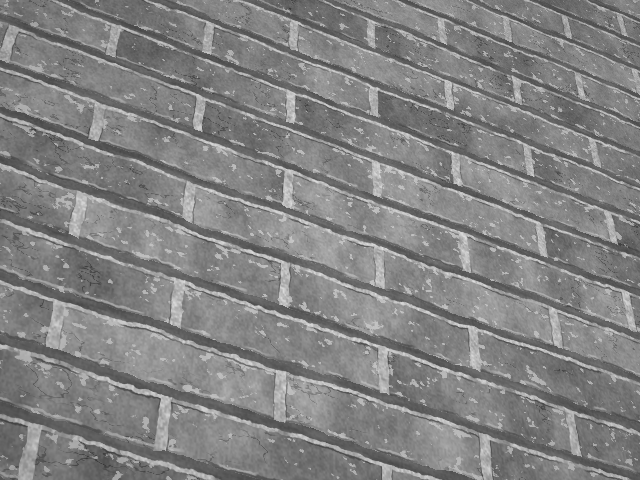
Write a Shadertoy shader that draws this texture.

```glsl
// Grey brick wall in running bond, seen obliquely so the courses slope and shrink.
// A projective map is inverted to get wall coordinates (brick lengths, courses);
// joints, kiln marks, cracks and pale chips are then built from value noise.

// Projection, in canvas heights: wall axes, wall origin and perspective terms
const vec2 ALONG = vec2(0.3843, 0.1438);
const vec2 DOWN = vec2(-0.0236, 0.0736);
const vec2 CENTRE = vec2(0.7847, 0.3733);
const vec2 VANISH = vec2(0.036, -0.034);

// Joint sizes: fractions of a course (bed) and of a brick length (perpend)
const float BED_SHADOW = 0.15;
const float BED_RIM = 0.065;
const float BED_OFFSET = 0.60;
const float PERPEND_HALF = 0.025;
const float BRICK_ASPECT = 4.2;

// Grey levels
const float BRICK = 0.505;
const float BRICK_SPREAD = 0.10;
const float SHADOW = 0.37;
const float MORTAR = 0.70;
const float RIM = 0.76;
const float CHIP = 0.78;
const float CRACK = 0.22;

float hash(vec2 p) {
    vec3 q = fract(p.xyx * 0.1031);
    q += dot(q, q.yzx + 33.33);
    return fract((q.x + q.y) * q.z);
}

float noise(vec2 p) {
    vec2 i = floor(p), f = fract(p);
    f = f * f * (3.0 - 2.0 * f);
    return mix(mix(hash(i), hash(i + vec2(1, 0)), f.x),
               mix(hash(i + vec2(0, 1)), hash(i + vec2(1, 1)), f.x), f.y);
}

float fbm(vec2 p) {
    float sum = 0.0, amp = 0.533;
    for (int i = 0; i < 4; i++) {
        sum += amp * noise(p);
        p = mat2(1.6, 1.2, -1.2, 1.6) * p + 17.3;
        amp *= 0.5;
    }
    return sum;
}

// Solves the projection for the wall position under a canvas point
vec2 wallPosition(vec2 p) {
    return inverse(mat2(ALONG - p * VANISH.x, DOWN - p * VANISH.y)) * (p - CENTRE);
}

// Smooth bump that is 1 between lo and hi
float band(float lo, float hi, float x, float soft) {
    return smoothstep(lo - soft, lo + soft, x) * (1.0 - smoothstep(hi - soft, hi + soft, x));
}

void mainImage(out vec4 fragColor, in vec2 fragCoord) {
    vec2 p = fragCoord / iResolution.y;
    p.y = 1.0 - p.y;
    vec2 wall = wallPosition(p);
    vec2 soft = max(fwidth(wall) * 0.6, vec2(0.002, 0.012));
    vec2 q = wall * vec2(BRICK_ASPECT, 1.0) + 40.0;

    // Ragged edges, then the cell of the running bond
    float rough = fbm(q * 7.0);
    float v = wall.y + BED_OFFSET + (noise(q * 1.3) - 0.5) * 0.07 + (rough - 0.5) * 0.07;
    float row = floor(v);
    float bed = v - row;
    float u = wall.x + 0.5 * mod(row, 2.0) + (fbm(q * 5.0 + 9.0) - 0.5) * 0.018;
    float side = fract(u + 0.5) - 0.5;
    vec2 id = vec2(floor(u), row) + 50.0;
    float seed = hash(id);

    // Brick face: own tone, upright kiln marks, mottling and grain
    float grain = noise(q * 26.0) - 0.5;
    float tone = BRICK + (seed - 0.5) * BRICK_SPREAD;
    float mark = noise(vec2(q.x * 1.1 + seed * 31.0, q.y * 0.5 + id.y * 7.0));
    tone += (smoothstep(0.25, 0.75, mark) - 0.5) * 0.09;
    tone += (fbm(q * 2.5 + seed * 20.0) - 0.5) * 0.13 + (rough - 0.5) * 0.10;
    tone += grain * 0.075;

    // Fine cracks running mostly along the brick
    float vein = abs(fbm(q * vec2(2.0, 5.0) + seed * 13.0) - 0.5);
    float veined = smoothstep(0.52, 0.72, noise(q * 1.7 + 5.0));
    tone -= 0.13 * veined * (1.0 - smoothstep(0.004, 0.028, vein));

    // Pale chips, mostly near the edges
    float faceTop = BED_SHADOW + BED_RIM;
    float edge = min(min(bed - faceTop, 1.0 - bed), (abs(side) - PERPEND_HALF) * BRICK_ASPECT);
    float nearEdge = 1.0 - smoothstep(0.0, 0.22, edge);
    float chips = fbm(q * vec2(6.0, 9.0) + 70.0) + 0.10 * nearEdge;
    tone = mix(tone, CHIP, 0.75 * smoothstep(0.71, 0.78, chips));

    // Dark gaps under the rim and along the lower edge of the brick
    float broken = noise(q * vec2(2.2, 1.0) + 23.0);
    tone = mix(tone, CRACK, 0.65 * smoothstep(0.40, 0.70, broken)
               * band(faceTop, faceTop + 0.03, bed, soft.y));
    tone = mix(tone, CRACK, 0.55 * smoothstep(0.35, 0.65, 1.0 - broken)
               * band(0.955, 1.0, bed, soft.y));
    tone = mix(tone, RIM, 0.6 * smoothstep(0.45, 0.65, noise(q * vec2(3.0, 2.0) + 61.0))
               * band(0.925, 0.965, bed, soft.y));

    // Perpend: pale sandy mortar with a dark line on each flank
    float flank = abs(side) - PERPEND_HALF;
    tone = mix(tone, CRACK, 0.5 * smoothstep(0.35, 0.65, noise(q * 3.0 + 90.0))
               * band(-0.002, 0.006, flank, soft.x));
    float sand = MORTAR + (rough - 0.5) * 0.25 + grain * 0.16;
    tone = mix(tone, sand, 1.0 - smoothstep(-soft.x, soft.x, flank));

    // Bed joint: shaded recess, then a bright worn rim above the next course
    float recess = SHADOW + (fbm(q * vec2(1.5, 9.0)) - 0.5) * 0.20 + grain * 0.05;
    tone = mix(tone, recess, 1.0 - smoothstep(BED_SHADOW - soft.y, BED_SHADOW + soft.y, bed));
    float worn = smoothstep(0.18, 0.50, noise(q * vec2(3.5, 2.0) + 33.0));
    tone = mix(tone, RIM + grain * 0.18, mix(0.35, 0.95, worn)
               * band(BED_SHADOW, faceTop, bed, soft.y));

    // Gentle falloff toward the corners
    vec2 away = fragCoord / iResolution.xy - vec2(0.55, 0.48);
    tone *= 1.04 - 0.28 * dot(away, away);
    fragColor = vec4(vec3(clamp(tone, 0.0, 1.0)), 1.0);
}
```
